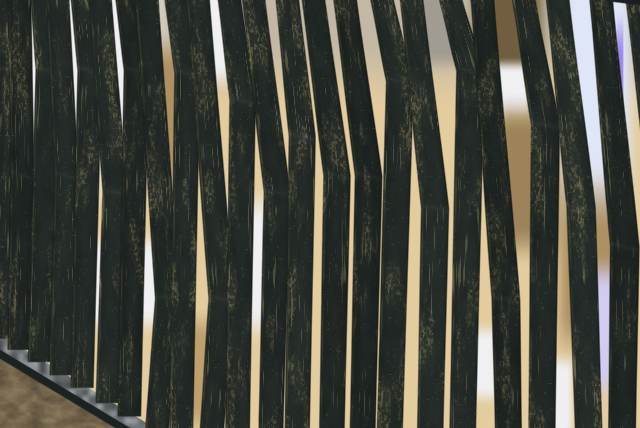
This pattern is drawn by a Shadertoy shader. Its source:

```glsl
float hash(vec2 p) {
    vec3 q = fract(p.xyx * 0.1031);
    q += dot(q, q.yzx + 33.33);
    return fract((q.x + q.y) * q.z);
}

float noise(vec2 p) {
    vec2 i = floor(p), f = fract(p);
    f *= f * (3.0 - 2.0 * f);
    return mix(mix(hash(i), hash(i + vec2(1, 0)), f.x),
               mix(hash(i + vec2(0, 1)), hash(i + vec2(1, 1)), f.x), f.y);
}

float fbm(vec2 p) {
    float sum = 0.0, gain = 0.5;
    for (int k = 0; k < 4; k++) {
        sum += gain * noise(p);
        p = p * 2.03 + 17.3;
        gain *= 0.5;
    }
    return sum;
}

float bump(float x, float center, float spread) {
    return exp(-(x - center) * (x - center) / spread);
}

// Soft-edged rectangle of out-of-focus light
float haze(vec2 p, vec2 center, vec2 halfSize) {
    vec2 d = abs(p - center) / halfSize;
    vec2 s = 1.0 - smoothstep(0.65, 1.3, d);
    return s.x * s.y;
}

vec3 backdrop(vec2 p) {
    vec3 white = vec3(0.94, 0.94, 0.95), tan_ = vec3(0.68, 0.57, 0.39);
    vec3 c = mix(vec3(0.76, 0.72, 0.64), vec3(0.89, 0.80, 0.62), smoothstep(0.08, 0.26, p.y));
    c = mix(c, white, haze(p, vec2(0.19, 0.17), vec2(0.18, 0.26)));
    c = mix(c, white, haze(p, vec2(0.50, 0.08), vec2(0.09, 0.11)));
    c = mix(c, tan_, haze(p, vec2(0.39, 0.26), vec2(0.05, 0.15)));
    c = mix(c, white, haze(p, vec2(0.27, 0.66), vec2(0.13, 0.10)));
    c = mix(c, white, haze(p, vec2(0.59, 0.62), vec2(0.07, 0.15)));
    c = mix(c, tan_ * 1.1, haze(p, vec2(0.47, 0.87), vec2(0.06, 0.12)));
    c = mix(c, vec3(0.63, 0.61, 0.57), haze(p, vec2(1.02, 0.06), vec2(0.06, 0.09)));
    c = mix(c, tan_ * 0.65, haze(p, vec2(1.19, 0.06), vec2(0.08, 0.11)));
    c = mix(c, white, haze(p, vec2(1.20, 0.21), vec2(0.04, 0.06)));
    c = mix(c, tan_ * 0.9, haze(p, vec2(1.24, 0.42), vec2(0.07, 0.16)));
    c = mix(c, white, haze(p, vec2(1.13, 0.85), vec2(0.06, 0.08)));
    c = mix(c, white, haze(p, vec2(1.30, 0.93), vec2(0.04, 0.09)));
    c = mix(c, tan_, haze(p, vec2(1.39, 0.60), vec2(0.08, 0.20)));
    c = mix(c, vec3(0.87, 0.90, 0.97), haze(p, vec2(1.40, 0.18), vec2(0.08, 0.28)));
    c = mix(c, vec3(0.82, 0.80, 0.94), haze(p, vec2(1.42, 0.77), vec2(0.03, 0.14)));
    return mix(c, vec3(0.50, 0.38, 0.92), 0.7 * haze(p, vec2(1.453, 0.25), vec2(0.008, 0.18)));
}

// Dark green paint with dusty blotches, scratches and rubbed edges
vec3 paint(float across, float depth, float id) {
    vec2 q = vec2(across * 0.03 + id * 3.7, depth);
    vec3 c = vec3(0.125, 0.15, 0.138) * (0.85 + 0.3 * fbm(q * vec2(60, 22)));
    c *= 0.80 + 0.26 * sqrt(max(1.0 - across * across, 0.0));
    float dust = smoothstep(0.47, 0.72, fbm(q * vec2(45, 9)));
    float grain = smoothstep(0.38, 0.75, fbm(q * vec2(260, 150)));
    float scratch = smoothstep(0.76, 0.94, noise(q * vec2(330, 14)))
                  * smoothstep(0.40, 0.65, noise(q * vec2(40, 11) + 9.0));
    float speck = smoothstep(0.86, 0.98, noise(q * 240.0 + 31.0));
    float rub = exp(-pow((across + 0.86) * 14.0, 2.0)) * noise(vec2(id * 5.0, depth * 25.0));
    c = mix(c, vec3(0.43, 0.41, 0.29), 0.65 * dust * grain + 0.10 * dust);
    c = mix(c, vec3(0.52, 0.49, 0.34), 0.45 * scratch + 0.22 * speck + 0.30 * rub);
    return c * (1.0 - 0.45 * smoothstep(0.88, 1.0, across));
}

void mainImage(out vec4 fragColor, in vec2 fragCoord) {
    // Height is one unit; y runs downward
    vec2 p = vec2(fragCoord.x * 1.5 / iResolution.x, 1.0 - fragCoord.y / iResolution.y);
    float blur = max(0.0016, 1.0 / iResolution.y);
    vec3 color = backdrop(p);

    // Sloping ledge under the bars
    float slope = p.y - 0.6 * p.x;
    vec3 ledge = vec3(0.46, 0.48, 0.49) * (0.6 + 0.7 * noise(p * 60.0));
    color = mix(color, ledge, smoothstep(-blur, blur, slope - 0.782));

    // Bent bars: spacing widens rightward, high and low kinks alternate
    for (int n = 0; n < 23; n++) {
        float i = float(n);
        bool high = (n + (n > 13 ? 1 : 0)) % 2 == 0;
        float side = high ? 1.0 : -1.0;
        float kinkY = high
            ? 0.165 + 0.155 * bump(i, 12.0, 5.0) + 0.039 * pow(max(i - 17.0, 0.0), 1.7)
            : 0.41 + 0.37 * bump(i, 8.0, 4.0) + 0.29 * bump(i, 18.0, 3.0);
        float lean = high ? 0.008 + 0.00225 * i : min(0.007 * i, 0.055);
        float topX = 0.01 + 0.0395 * i + 0.00128 * i * i + 0.005 * side;
        float footX = -0.006 + 0.0445 * i + 0.00122 * i * i
                    - 0.0004 * i * side - 0.017 * bump(i, 15.5, 6.0);
        float upper = p.y / kinkY, lower = (p.y - kinkY) / (1.0 - kinkY);
        float centerX = upper < 1.0 ? topX + lean * upper : mix(topX + lean, footX, lower);
        float halfWidth = 0.0275 + 0.00033 * i * smoothstep(0.0, 1.0, upper)
                        - 0.002 * smoothstep(0.0, 1.0, lower);
        float across = (p.x - centerX) / halfWidth;
        float inside = 1.0 - smoothstep(-blur, blur, abs(p.x - centerX) - halfWidth);
        inside *= 1.0 - smoothstep(-blur, blur, p.y - 0.6 * centerX - 0.791);
        vec3 bar = paint(across, p.y, i);
        bar += 0.035 * exp(-abs(p.y - kinkY - 0.008 * across) * 180.0);
        color = mix(color, bar * (0.9 + 0.2 * hash(vec2(i, 4.0))), inside);
    }

    // Dark rail, stone below it, and the upper corner rail
    color = mix(color, vec3(0.11, 0.13, 0.13), smoothstep(-blur, blur, slope - 0.817));
    vec3 stone = vec3(0.47, 0.41, 0.31) * (0.65 + 0.65 * fbm(p * vec2(35, 60)));
    color = mix(color, stone, smoothstep(-0.003, 0.003, slope - 0.838));
    float corner = max(p.y - 0.012 - 0.12 * (p.x - 1.5), 1.435 - p.x);
    color = mix(color, vec3(0.11, 0.12, 0.12), 1.0 - smoothstep(-blur, blur, corner));

    fragColor = vec4(color, 1.0);
}
```
